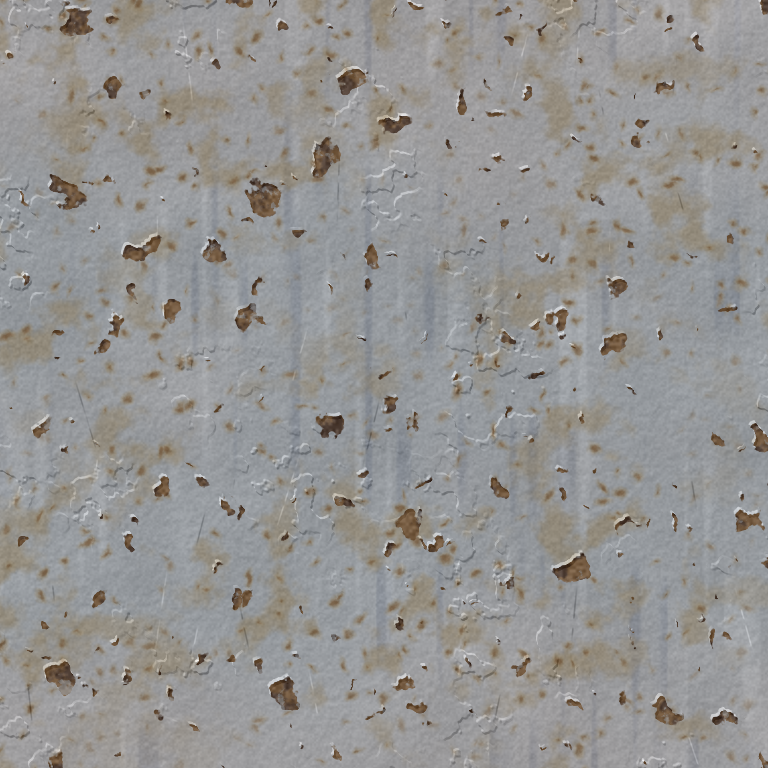
Reproduce this texture procedurally as a WebGL 1 fragment shader.

```glsl
precision highp float;
// Weathered grey painted metal: grainy paint lit from the upper left, with
// soft rust specks, ragged chips with raised lips, flaking and faint streaks.
// Built from value noise, jittered-cell scatters and finite-difference relief.
uniform vec2 u_resolution;

const vec3 PAINT_COOL = vec3(0.585, 0.602, 0.620);
const vec3 PAINT_WARM = vec3(0.622, 0.617, 0.622);
const vec3 OCHRE = vec3(0.56, 0.50, 0.39);
const vec3 RUST = vec3(0.45, 0.34, 0.23);
const vec3 DARK_RUST = vec3(0.29, 0.22, 0.18);
const vec2 LIGHT = vec2(-0.5, 0.866);

float hash(vec2 p) {
  vec3 q = fract(p.xyx * 0.1031);
  q += dot(q, q.yzx + 33.33);
  return fract((q.x + q.y) * q.z);
}

vec2 hash2(vec2 p) {
  return vec2(hash(p + 17.3), hash(p + 71.9));
}

float noise(vec2 p) {
  vec2 i = floor(p), f = fract(p);
  f = f * f * (3.0 - 2.0 * f);
  float low = mix(hash(i), hash(i + vec2(1.0, 0.0)), f.x);
  float high = mix(hash(i + vec2(0.0, 1.0)), hash(i + 1.0), f.x);
  return mix(low, high, f.y);
}

float fbm(vec2 p) {
  float sum = 0.0, amp = 0.533;
  for (int i = 0; i < 4; i++) {
    sum += amp * noise(p);
    p = mat2(1.6, 1.2, -1.2, 1.6) * p + 13.7;
    amp *= 0.5;
  }
  return sum;
}

vec2 warp(vec2 p, float freq, float amount) {
  return p + amount * (vec2(fbm(p * freq), fbm(p * freq + 41.0)) - 0.5);
}

// Signed distance to randomly sized, turned and stretched blobs in a cell grid
float scatter(vec2 p, float cells, float share, vec2 radii, float seed) {
  vec2 home = floor(p * cells);
  float d = 1.0;
  for (int y = -1; y <= 1; y++) {
    for (int x = -1; x <= 1; x++) {
      vec2 cell = home + vec2(float(x), float(y));
      vec2 key = cell + seed;
      if (hash(key) < share) {
        vec2 q = p - (cell + hash2(key)) / cells;
        float size = hash(key + 5.1);
        float turn = 6.283 * hash(key + 9.7);
        float stretch = mix(1.0, 1.5, hash(key + 3.3));
        q = mat2(cos(turn), sin(turn), -sin(turn), cos(turn)) * q;
        q *= vec2(stretch, 1.0 / stretch);
        d = min(d, length(q) - mix(radii.x, radii.y, size * size));
      }
    }
  }
  return d;
}

float chipMask(vec2 p, float aa) {
  vec2 q = warp(p, 48.0, 0.034);
  float large = scatter(q, 9.0, 0.55, vec2(0.006, 0.021), 120.0);
  float small = scatter(q, 25.0, 0.33, vec2(0.002, 0.008), 260.0);
  return smoothstep(aa, -aa, min(large, small));
}

// Paint height: fine grain, soft bumps and raised plates in flaking zones
float paintHeight(vec2 p, float flaking) {
  float grain = 0.14 * noise(p * 210.0) + 0.16 * noise(p * 105.0 + 7.0);
  float plates = smoothstep(0.53, 0.59, fbm(p * 38.0 + 60.0));
  return grain + 0.10 * fbm(p * 55.0) + flaking * plates;
}

// Thin straight scratches, mostly upright, fading towards both ends
float scratches(vec2 p, float seed, float aa) {
  float ink = 0.0;
  for (int i = 0; i < 14; i++) {
    vec2 key = vec2(float(i) * 3.7, seed);
    vec2 q = p - hash2(key);
    float lean = 0.7 * (hash(key + 4.0) - 0.5);
    float reach = mix(0.02, 0.07, hash(key + 8.0));
    float line = smoothstep(0.0007 + aa, 0.0, abs(q.x - lean * q.y));
    ink = max(ink, line * smoothstep(reach, reach * 0.4, abs(q.y)));
  }
  return ink * smoothstep(0.3, 0.6, noise(p * 90.0));
}

void main() {
  vec2 p = gl_FragCoord.xy / u_resolution.y;
  float aa = 1.0 / u_resolution.y;

  // Paint tone with broad patches and upright streaks
  float band = smoothstep(0.0, 0.3, p.y) * smoothstep(0.95, 0.6, p.y);
  float patches = fbm(p * 4.5 + 3.0);
  vec3 color = mix(PAINT_WARM, PAINT_COOL, clamp(band + 1.6 * (patches - 0.5), 0.0, 1.0));
  color += 0.07 * (fbm(p * 12.0 + 30.0) - 0.5);
  vec2 run = vec2(p.x * 75.0, p.y * 5.0);
  float streakZone = smoothstep(0.4, 0.65, noise(p * 6.0 + 80.0));
  color += streakZone * 0.045 * smoothstep(0.65, 0.95, noise(run));
  color -= streakZone * vec3(0.06, 0.055, 0.04) * smoothstep(0.7, 0.95, noise(run + 50.0));

  // Ochre stains and soft rust specks, gathered in clusters
  float cluster = smoothstep(0.33, 0.6, fbm(p * 5.0 + 18.0));
  float stain = smoothstep(0.5, 0.75, fbm(p * 22.0 + 95.0));
  color = mix(color, OCHRE, 0.6 * stain * (0.25 + 0.75 * cluster));
  float speck = scatter(warp(p, 75.0, 0.012), 34.0, 0.5, vec2(0.001, 0.005), 410.0);
  float strength = 0.25 + 0.75 * cluster;
  color = mix(color, OCHRE, 0.55 * strength * smoothstep(0.008, 0.0, speck));
  color = mix(color, RUST, 0.75 * strength * smoothstep(0.003, -0.003, speck));

  // Relief of grain and flakes
  float flaking = 0.55 * smoothstep(0.54, 0.70, fbm(p * 8.0 + 140.0));
  vec2 tilt = LIGHT * 0.0016;
  float slope = paintHeight(p - tilt, flaking) - paintHeight(p + tilt, flaking);
  color += 0.30 * clamp(slope, -0.6, 0.6);
  color += 0.045 * (noise(p * 390.0) - 0.5);
  color += 0.11 * scratches(p, 21.0, aa) - 0.13 * scratches(p, 67.0, aa);

  // Bare rusty chips, shaded under their upper edge and lipped above it
  float chip = chipMask(p, aa);
  float below = chipMask(p - LIGHT * 0.0045, aa);
  float above = chipMask(p + LIGHT * 0.0045, aa);
  float lipped = smoothstep(0.4, 0.62, noise(p * 32.0 + 11.0));
  color += 0.20 * lipped * below * (1.0 - chip);
  vec3 bare = mix(DARK_RUST, RUST, smoothstep(0.3, 0.6, fbm(p * 75.0 + 5.0)));
  bare = mix(bare, PAINT_COOL, 0.6 * smoothstep(0.62, 0.76, fbm(p * 90.0 + 33.0)));
  bare += 0.16 * (noise(p * 230.0) - 0.5) - 0.09 * (1.0 - above);
  color = mix(color, bare, 0.92 * chip);

  gl_FragColor = vec4(clamp(color, 0.0, 1.0), 1.0);
}
```
